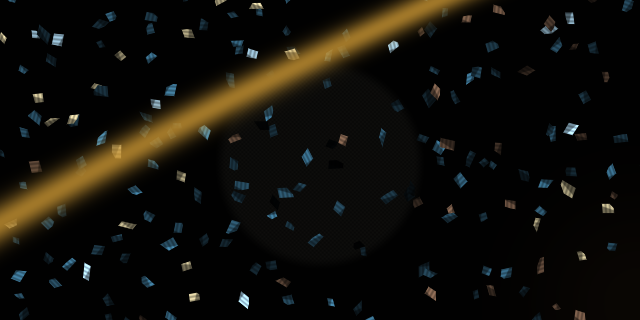
A Shadertoy shader for this background:

```glsl
float hash(vec2 p) {
    return fract(sin(dot(p, vec2(127.1, 311.7))) * 43758.5453);
}

vec2 hash2(vec2 p) {
    return vec2(hash(p), hash(p + 47.3));
}

mat2 rotation(float a) {
    return mat2(cos(a), sin(a), -sin(a), cos(a));
}

// Skewed block with one corner chipped off
float chipDistance(vec2 q, vec2 halfSize, float chipAngle) {
    vec2 edge = abs(q) - halfSize;
    float chip = dot(q, vec2(cos(chipAngle), sin(chipAngle))) - halfSize.y * 0.95;
    return max(max(edge.x, edge.y), chip);
}

// Mostly blue, some cream and white, browner towards the right
vec3 shardColor(vec2 id, float x) {
    float kind = hash(id + 5.1);
    float light = hash(id + 8.7);
    vec3 blue = vec3(0.17, 0.33, 0.42) * mix(0.35, 1.35, light * light);
    vec3 cream = vec3(0.68, 0.64, 0.50) * mix(0.6, 1.2, light);
    vec3 pale = vec3(0.56, 0.70, 0.78) * mix(0.6, 1.2, light);
    vec3 brown = vec3(0.38, 0.29, 0.23) * mix(0.25, 1.2, light);
    float brownShare = 0.06 + 0.32 * smoothstep(1.1, 1.6, x);
    float creamShare = 0.13 - 0.08 * smoothstep(0.8, 1.5, x);
    if (kind < brownShare) return brown;
    if (kind < brownShare + creamShare) return cream;
    if (kind > 0.92) return pale;
    return blue;
}

// One layer of scattered shards painted over the colour below
vec3 paintShards(vec3 color, vec2 p, float layer, float pixel) {
    float cell = 0.125;
    vec2 home = floor(p / cell);
    for (int j = -1; j <= 1; j++) {
        for (int i = -1; i <= 1; i++) {
            vec2 spot = home + vec2(i, j);
            vec2 id = spot + layer * 61.7;
            vec2 center = (spot + hash2(id)) * cell;
            if (hash(id + 2.3) > 0.82 - 0.1 * center.x) continue;

            // Turn and shear
            vec2 q = rotation(6.2832 * hash(id + 3.9)) * (p - center);
            q.x += q.y * (hash(id + 6.1) - 0.5) * 1.1;
            vec2 halfSize = mix(vec2(0.010, 0.008), vec2(0.025, 0.017), hash2(id + 9.4));
            float d = chipDistance(q, halfSize, 6.2832 * hash(id + 12.8));

            // Two facets and fine ridges
            float crease = q.y + 0.35 * q.x - halfSize.y * mix(-0.6, 0.9, hash(id + 15.2));
            float facet = mix(1.1, 0.6, smoothstep(-pixel, pixel, crease));
            float ridges = 1.0 + 0.18 * sin(q.x * 480.0 + 6.0 * hash(id + 17.0));
            vec3 shard = shardColor(id, center.x) * facet * ridges;

            // Shards in front of the disc are often in shade
            float inDisc = 1.0 - smoothstep(0.28, 0.34, length(center - vec2(1.0, 0.487)));
            shard *= mix(1.0, step(0.35, hash(id + 21.6)), inDisc * 0.95);
            color = mix(color, shard, 1.0 - smoothstep(-0.6 * pixel, 0.6 * pixel, d));
        }
    }
    return color;
}

void mainImage(out vec4 fragColor, in vec2 fragCoord) {
    float pixel = 1.0 / iResolution.y;
    vec2 p = fragCoord * pixel;

    // Dark ground with a faint, finely woven disc
    float disc = 1.0 - smoothstep(0.29, 0.335, length(p - vec2(1.0, 0.487)));
    float weave = 1.0 + 0.3 * sin(p.x * 500.0) * sin(p.y * 500.0);
    vec3 color = vec3(0.002) + vec3(0.040, 0.039, 0.034) * disc * weave;
    color += vec3(0.035, 0.022, 0.010) * exp(-9.0 * dot(p - vec2(2.0, 0.05), p - vec2(2.0, 0.05)));

    color = paintShards(color, p, 1.0, pixel);
    color = paintShards(color, p, 2.0, pixel);

    // Gently bent golden beam, narrowing to the upper right
    float slope = 0.57 - 0.09 * p.x;
    float ridge = 0.302 + 0.57 * p.x - 0.045 * p.x * p.x;
    float offset = (p.y - ridge) / sqrt(1.0 + slope * slope);
    float width = mix(0.056, 0.044, clamp(p.x / 1.4, 0.0, 1.0));
    float glow = 0.85 * exp(-offset * offset / (width * width));
    color = mix(color, vec3(0.74, 0.55, 0.19), glow);

    fragColor = vec4(color, 1.0);
}
```
